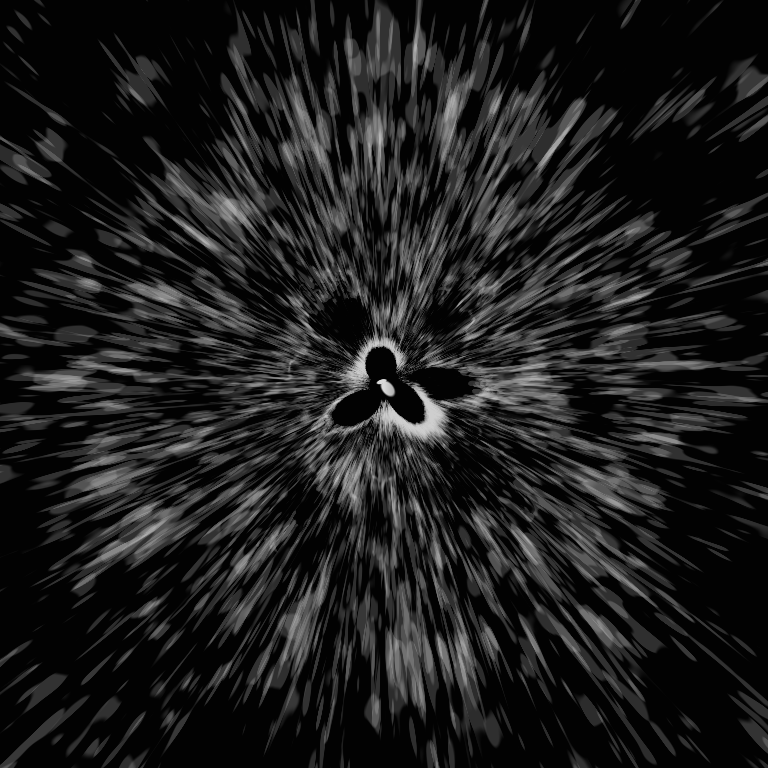
This background is drawn by a three.js fragment shader. Its source:

```glsl
// A monochrome burst of translucent radial flakes around a small dark flower.
// Stacked layers of polar noise are cut at a threshold set by a density field,
// which petals hollow out and line with bright rims, jittered in each layer.

varying vec2 vUv;

const float TAU = 6.2831853;

float hash(vec2 cell) {
  vec3 q = fract(vec3(cell.xyx) * 0.1031);
  q += dot(q, q.yzx + 33.33);
  return fract((q.x + q.y) * q.z);
}

// Value noise that repeats along x after the given number of cells.
float noise(vec2 x, float period) {
  vec2 i = floor(x);
  vec2 f = fract(x);
  f = f * f * (3.0 - 2.0 * f);
  float left = mod(i.x, period);
  float right = mod(i.x + 1.0, period);
  return mix(mix(hash(vec2(left, i.y)), hash(vec2(right, i.y)), f.x),
             mix(hash(vec2(left, i.y + 1.0)), hash(vec2(right, i.y + 1.0)), f.x), f.y);
}

// Plain value noise on a turned grid.
float cloud(vec2 p) {
  return noise(mat2(0.8, 0.6, -0.6, 0.8) * p + 50.0, 512.0);
}

// Scaled distance to a tilted ellipse: 1 on its edge.
float ellipse(vec2 p, vec2 center, vec2 halfSize, float tilt) {
  float c = cos(tilt);
  float s = sin(tilt);
  vec2 q = p - center;
  return length(vec2(c * q.x + s * q.y, c * q.y - s * q.x) / halfSize);
}

// Adds one petal to field: x is the hollow inside, y the rim outside.
// Its rim covers the hollows of the petals below.
void addPetal(inout vec2 field, vec2 p, vec2 center, vec2 halfSize, float tilt,
              float hollow, float rim, float spread) {
  float q = ellipse(p, center, halfSize, tilt);
  float outward = dot(p - center, normalize(center)) / halfSize.x;
  float glow = smoothstep(0.95, 1.1, q) * (1.0 - smoothstep(1.1, 1.1 + spread, q));
  glow *= rim * smoothstep(-0.9, 0.35, outward);
  field.x *= 1.0 - min(1.7 * glow, 1.0);
  field.x = max(field.x, hollow * (1.0 - smoothstep(0.85, 1.08, q)));
  field.y = max(field.y, glow);
}

float patchGlow(vec2 p, vec2 center, float size) {
  vec2 q = (p - center) / size;
  return exp(-dot(q, q));
}

// How readily flakes appear at p, away from the petals.
float driftDensity(vec2 p, float r, float angle) {
  float rays = noise(vec2(angle * 26.0 / TAU, 3.0), 26.0);
  float strands = noise(vec2(angle * 90.0 / TAU, log(r) * 6.0), 90.0);
  float billow = 0.4 * cloud(p * 14.0) + 0.6 * cloud(p * 36.0 + 9.0);
  float reach = r - 0.08 * (rays - 0.5) - 0.06 * (cloud(p * 6.0) - 0.5);
  float density = 0.162 + 0.2 * (billow - 0.5) + 0.16 * (strands - 0.5);
  density += 0.03 * exp(-pow((r - 0.29) / 0.1, 2.0));
  density -= 0.1 * smoothstep(0.35, 0.49, reach);
  density -= 0.05 * (1.0 - smoothstep(0.05, 0.14, r));

  // Thin scalloped ridges around the flower
  vec2 torn = p * (1.0 + 0.3 * (strands - 0.5));
  float ridge = exp(-pow((cloud(torn * 21.0 + 4.0) - 0.5) / 0.08, 2.0));
  density += 0.12 * ridge * (1.0 - smoothstep(0.12, 0.24, r));

  // Brighter drifts
  density += 0.17 * patchGlow(p, vec2(0.19, 0.0), 0.04);
  density += 0.22 * patchGlow(p, vec2(-0.05, -0.12), 0.032);
  density += 0.07 * patchGlow(p, vec2(0.24, -0.23), 0.06);
  density += 0.08 * patchGlow(p, vec2(0.0, -0.35), 0.05);
  density += 0.07 * patchGlow(p, vec2(-0.18, 0.45), 0.05);
  density += 0.05 * patchGlow(p, vec2(0.1, 0.42), 0.05);

  // Glow close to the flower
  density += 0.14 * patchGlow(p, vec2(0.0, 0.083), 0.022);
  density += 0.1 * patchGlow(p, vec2(-0.1, 0.01), 0.03);
  density += 0.5 * patchGlow(p, vec2(-0.038, 0.012), 0.016);
  density += 0.4 * patchGlow(p, vec2(0.063, -0.04), 0.016);
  density += 0.4 * patchGlow(p, vec2(0.0, -0.043), 0.012);
  return density - 0.6 * (1.0 - smoothstep(0.012, 0.024, r));
}

float petalDensity(vec2 p) {
  vec2 field = vec2(0.0);
  addPetal(field, p, vec2(-0.11, -0.16), vec2(0.035, 0.025), 0.9, 0.12, 0.08, 0.3);
  addPetal(field, p, vec2(0.12, -0.115), vec2(0.055, 0.035), -0.7, 0.14, 0.08, 0.3);
  addPetal(field, p, vec2(0.085, 0.095), vec2(0.047, 0.025), 0.6, 0.14, 0.17, 0.3);
  addPetal(field, p, vec2(-0.06, 0.09), vec2(0.045, 0.036), -0.5, 0.16, 0.24, 0.35);
  addPetal(field, p, vec2(0.078, 0.0), vec2(0.05, 0.022), -0.05, 0.3, 0.26, 0.45);
  addPetal(field, p, vec2(-0.038, -0.033), vec2(0.037, 0.019), 0.52, 1.1, 0.5, 0.3);
  addPetal(field, p, vec2(-0.004, 0.025), vec2(0.020, 0.024), 0.1, 1.1, 0.62, 0.7);
  addPetal(field, p, vec2(0.029, -0.024), vec2(0.034, 0.018), -0.85, 1.1, 0.75, 0.9);
  return field.y - field.x;
}

void main() {
  vec2 p = vUv - 0.5;
  float r = max(length(p), 0.001);
  float angle = atan(p.y, p.x);
  float depth = log(r) * 5.5;
  float drift = driftDensity(p, r, angle);
  float jitter = mix(0.12, 0.4, smoothstep(0.04, 0.13, r));

  // Overlapping flakes, each lifting the grey a little
  float grey = 0.008;
  for (int i = 0; i < 11; i++) {
    float k = float(i);
    float count = 230.0 + 11.0 * k;
    float along = depth + 23.7 * k;
    float across = angle * count / TAU + (k - 5.0) * 0.13 * depth;
    float flake = noise(vec2(across, along), count);
    float tear = noise(vec2(angle * 80.0 / TAU, along), 80.0) - 0.5;
    float density = drift + petalDensity(p * (1.0 + jitter * tear));
    float soft = clamp(0.0003 * count / (TAU * r), 0.015, 0.13);
    float cover = smoothstep(-soft, soft, flake - 1.0 + density);
    grey = mix(grey, 0.87, cover * (0.19 + 0.06 * hash(vec2(k, 5.0))));
  }

  // Pale curled stamen at the heart
  float body = ellipse(p, vec2(0.005, -0.006), vec2(0.012, 0.0075), -0.9);
  float hook = ellipse(p, vec2(-0.003, 0.003), vec2(0.007, 0.003), 0.3);
  float stamen = 1.0 - smoothstep(0.75, 1.15, min(body, hook));
  grey = mix(grey, 0.85 - 12.0 * max(p.x, 0.0), stamen);
  gl_FragColor = vec4(vec3(grey), 1.0);
}
```
